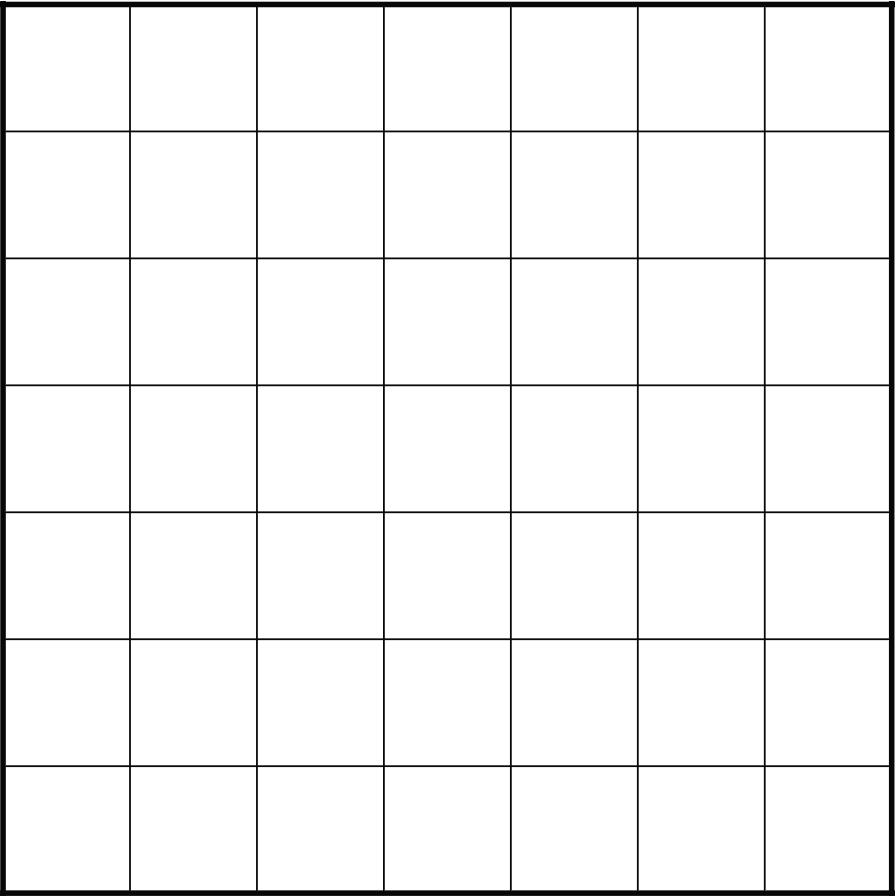
Give the GLSL for this pattern, as a WebGL 2 fragment shader.

```glsl
#version 300 es
precision highp float;

uniform vec2 u_resolution;
out vec4 fragColor;

const float CELLS = 7.0;
const vec2 GRID_ORIGIN = vec2(0.0034, 0.0032);
const float GRID_SIZE = 0.9918;
const float RULE_WIDTH = 0.0020;
const float FRAME_WIDTH = 0.0062;
const vec3 PAPER = vec3(1.0);
const vec3 INK = vec3(0.03);

// Share of a filter window, centred at dist, covered by a stroke.
vec2 strokeCoverage(vec2 dist, float width, vec2 window) {
    vec2 upper = min(dist + 0.5 * window, vec2(0.5 * width));
    vec2 lower = max(dist - 0.5 * window, vec2(-0.5 * width));
    return clamp((upper - lower) / window, 0.0, 1.0);
}

// Signed distance on each axis to the nearest interior rule.
vec2 ruleDistance(vec2 p, float size, float cells) {
    float pitch = size / cells;
    vec2 index = clamp(round(p / pitch), 1.0, cells - 1.0);
    return p - index * pitch;
}

// Smooth mask of a square whose lower left corner is at zero.
float squareMask(vec2 p, float size, float margin, vec2 window) {
    vec2 inset = 0.5 * size + margin - abs(p - 0.5 * size);
    vec2 mask = clamp(inset / window + 0.5, 0.0, 1.0);
    return mask.x * mask.y;
}

// Combined coverage of crossing horizontal and vertical strokes.
float crossing(vec2 coverage) {
    return 1.0 - (1.0 - coverage.x) * (1.0 - coverage.y);
}

void main() {
    vec2 p = gl_FragCoord.xy / u_resolution - GRID_ORIGIN;
    vec2 window = 1.0 / u_resolution;

    // Thin interior rules, kept inside the frame
    float rules = crossing(strokeCoverage(ruleDistance(p, GRID_SIZE, CELLS), RULE_WIDTH, window));
    rules *= squareMask(p, GRID_SIZE, 0.0, window);

    // Heavy outer frame with square corners
    vec2 frameDistance = abs(p - 0.5 * GRID_SIZE) - 0.5 * GRID_SIZE;
    float frame = crossing(strokeCoverage(frameDistance, FRAME_WIDTH, window));
    frame *= step(max(frameDistance.x, frameDistance.y), 0.5 * FRAME_WIDTH + 0.5 * window.x);

    fragColor = vec4(mix(PAPER, INK, max(rules, frame)), 1.0);
}
```
